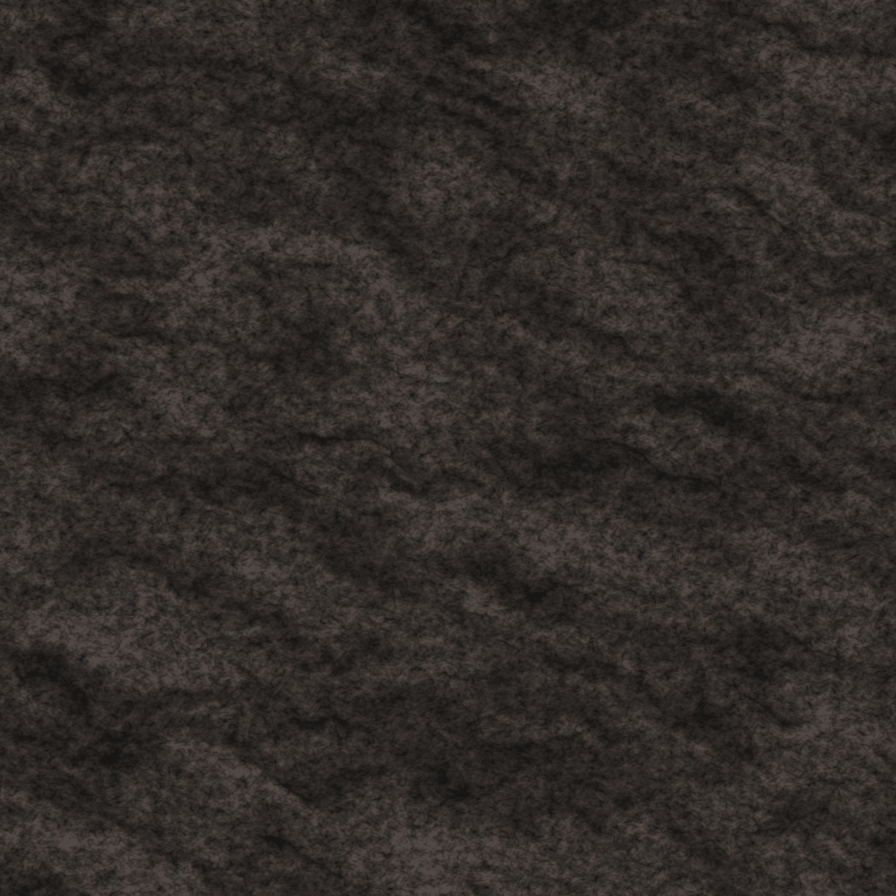
A Shadertoy shader for this texture:

```glsl
#define SHADOW_COLOR vec3(0.137, 0.126, 0.117)
#define LIGHT_COLOR  vec3(0.266, 0.239, 0.225)
#define LUMP_SCALE   vec2(4.2, 8.0)
#define SLANT        0.28
#define WARP         0.028
#define BASE_TONE    0.11
#define BROAD_GAIN   0.42
#define RELIEF_GAIN  1.15
#define CREASE_DEPTH 0.55
#define GRAIN_SCALE  66.0
#define GRAIN_GAIN   0.72
#define CRACK_DEPTH  0.32

const float TAU = 6.28318;
const mat2 TURN = mat2(0.96, 0.28, -0.28, 0.96);

float hash(vec2 cell) {
    vec3 q = fract(cell.xyx * vec3(0.1031, 0.1030, 0.0973));
    q += dot(q, q.yzx + 33.33);
    return fract((q.x + q.y) * q.z);
}

float cornerSlope(vec2 cell, vec2 offset) {
    float angle = TAU * hash(cell);
    return dot(vec2(cos(angle), sin(angle)), offset);
}

float gradientNoise(vec2 p) {
    vec2 cell = floor(p), f = fract(p);
    vec2 s = f * f * f * (f * (f * 6.0 - 15.0) + 10.0);
    vec2 e = vec2(1.0, 0.0);
    float low  = mix(cornerSlope(cell, f), cornerSlope(cell + e, f - e), s.x);
    float high = mix(cornerSlope(cell + e.yx, f - e.yx),
                     cornerSlope(cell + e.xx, f - e.xx), s.x);
    return mix(low, high, s.y);
}

float fbm(vec2 p, float falloff, int octaves) {
    float sum = 0.0, weight = 1.0;
    for (int i = 0; i < octaves; i++) {
        sum += weight * gradientNoise(p);
        p = TURN * p * 2.03 + 17.3;
        weight *= falloff;
    }
    return sum;
}

// Rounded lumps that meet in sharp valleys
float rockHeight(vec2 p) {
    float sum = 0.0, weight = 1.0;
    p *= LUMP_SCALE;
    for (int i = 0; i < 4; i++) {
        float n = gradientNoise(p);
        sum += weight * (sqrt(n * n + 0.002) - 0.03);
        p = TURN * p * 2.1 + 9.7;
        weight *= 0.5;
    }
    return sum;
}

// Thin line along the zero level of a noise field
float vein(float n, float width) {
    return exp(-abs(n) / width);
}

void mainImage(out vec4 fragColor, in vec2 fragCoord) {
    vec2 uv = fragCoord / iResolution.y;

    // Slanted, ragged rock coordinates
    vec2 p = uv + vec2(0.0, SLANT * uv.x) + 3.0;
    p += WARP * vec2(fbm(uv * 7.0 + 40.0, 0.6, 4), fbm(uv * 7.0 + 80.0, 0.6, 4));

    // Lumps lit from above, over broad light and dark patches
    float height = rockHeight(p);
    float relief = height - rockHeight(p + vec2(-0.003, 0.013));
    float broad = fbm(p * vec2(4.5, 8.0) + 21.0, 0.6, 4);
    float tone = BASE_TONE + height + RELIEF_GAIN * relief + BROAD_GAIN * broad;

    // Broken dark creases, soft on one side
    float ledge = fbm(p * vec2(2.6, 7.5) + 61.0, 0.4, 3);
    float broken = smoothstep(-0.2, 0.25, gradientNoise(uv * 5.0 + 13.0));
    tone -= CREASE_DEPTH * broken * vein(ledge, ledge > 0.0 ? 0.025 : 0.07);

    // Fine grain and hairline crackle, stronger on lit stone
    vec2 g = uv * GRAIN_SCALE;
    g += 0.25 * vec2(gradientNoise(g * 0.6), gradientNoise(g * 0.6 + 50.0));
    float grain = fbm(g * vec2(0.9, 1.15), 0.9, 3);
    float crackle = vein(gradientNoise(TURN * g * 1.1 + 7.0), 0.06);
    float lit = mix(0.6, 1.2, smoothstep(-0.1, 0.8, tone));
    tone += lit * (GRAIN_GAIN * grain - CRACK_DEPTH * (crackle - 0.25));

    vec3 color = mix(SHADOW_COLOR, LIGHT_COLOR, clamp(tone, -0.35, 1.4));
    fragColor = vec4(color, 1.0);
}
```
